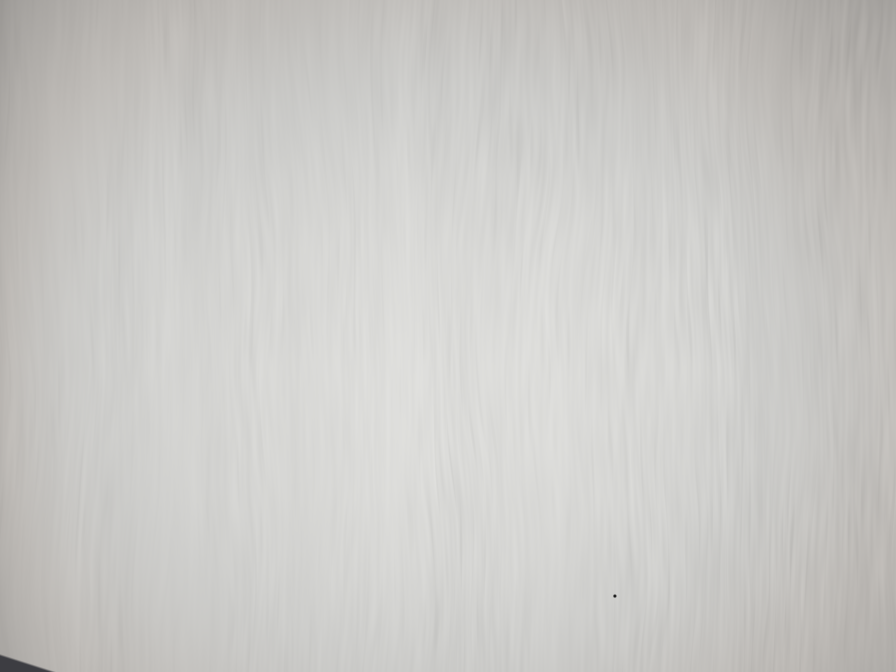
Write a Shadertoy shader that draws this texture.

```glsl
#define GLOW_CENTER vec2(0.64, 0.44)
#define GLOW_SHAPE vec2(1.2, 1.0)
#define GLOW_LEVEL 0.865
#define FALLOFF 0.37
#define GRAIN_FREQ vec2(175.0, 10.0)
#define GRAIN_AMOUNT 0.055
#define BAND_AMOUNT 0.022
#define WARP_AMOUNT 0.035
#define WARM_TINT vec3(1.018, 1.0, 0.978)
#define COOL_TINT vec3(1.002, 1.002, 0.991)
#define TRIM_COLOR vec3(0.24, 0.24, 0.26)
#define SPECK_POS vec2(0.915, 0.113)

vec2 hashGradient(vec2 cell) {
    vec3 h = fract(cell.xyx * vec3(0.1031, 0.1030, 0.0973));
    h += dot(h, h.yzx + 33.33);
    float angle = 6.28318 * fract((h.x + h.y) * h.z);
    return vec2(cos(angle), sin(angle));
}

float gradientNoise(vec2 p) {
    vec2 cell = floor(p);
    vec2 f = p - cell;
    vec2 u = f * f * f * (f * (f * 6.0 - 15.0) + 10.0);
    vec2 e = vec2(0.0, 1.0);
    float bottom = mix(dot(hashGradient(cell), f),
                       dot(hashGradient(cell + e.yx), f - e.yx), u.x);
    float top = mix(dot(hashGradient(cell + e), f - e),
                    dot(hashGradient(cell + 1.0), f - 1.0), u.x);
    return mix(bottom, top, u.y);
}

// Lamp glow, dimmest toward the corners and the left edge
float lampLight(vec2 p) {
    vec2 d = (p - GLOW_CENTER) / GLOW_SHAPE;
    return GLOW_LEVEL - FALLOFF * dot(d, d) - 0.055 * exp(-p.x / 0.04);
}

// Long vertical fibres that wander slightly, with fine pores between
float woodGrain(vec2 p) {
    vec2 q = p + 20.0;
    q.x += WARP_AMOUNT * gradientNoise(p * vec2(3.5, 1.8) + 7.0);
    q.x += 0.008 * gradientNoise(p * vec2(14.0, 5.0) + 31.0);

    float fibres = 0.0;
    float weight = 0.55;
    vec2 freq = GRAIN_FREQ;
    for (int i = 0; i < 3; i++) {
        fibres += weight * gradientNoise(q * freq);
        freq *= vec2(0.56, 0.5);
        weight *= 0.6;
    }
    float pores = smoothstep(0.15, 0.5, gradientNoise(q * GRAIN_FREQ * vec2(0.9, 0.7) + 57.0));
    float patches = 0.8 + 0.9 * gradientNoise(q * vec2(9.0, 2.0) + 3.0);
    float relief = mix(0.75, 1.3, smoothstep(0.2, 1.25, p.x));
    return (fibres - 0.35 * pores) * patches * relief;
}

// Broad soft variation between groups of fibres
float woodBands(vec2 p) {
    p.x += WARP_AMOUNT * gradientNoise(p * vec2(3.5, 1.8) + 7.0);
    return gradientNoise(p * vec2(13.0, 0.7) + 11.0)
         + 0.6 * gradientNoise(p * vec2(38.0, 1.8) + 23.0);
}

void mainImage(out vec4 fragColor, in vec2 fragCoord) {
    vec2 p = fragCoord / iResolution.y;
    float pixel = 1.0 / iResolution.y;

    float light = lampLight(p);
    vec3 color = light * mix(WARM_TINT, COOL_TINT, smoothstep(0.71, 0.81, light));
    color *= 1.0 + GRAIN_AMOUNT * woodGrain(p) + BAND_AMOUNT * woodBands(p);

    // Small dark speck
    float speck = length(p - SPECK_POS) - 0.0022;
    color = mix(color, vec3(0.1), 1.0 - smoothstep(-pixel, pixel, speck));

    // Dark trim across the lower left corner
    float trim = dot(p, normalize(vec2(0.32, 1.0))) - 0.0235;
    color = mix(color, TRIM_COLOR, 1.0 - smoothstep(-pixel, 2.0 * pixel, trim));

    fragColor = vec4(clamp(color, 0.0, 1.0), 1.0);
}
```
